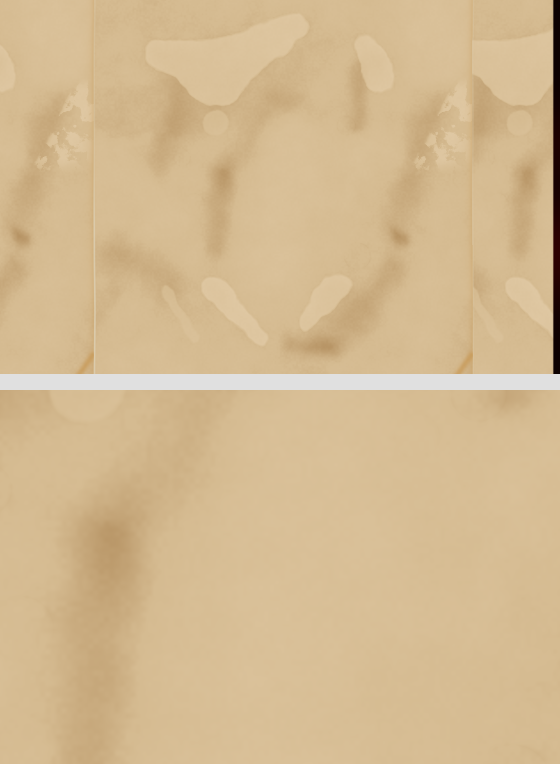
Top, the full canvas; bottom, a detail of the centre.
Give the GLSL for this texture, as a Shadertoy shader.

```glsl
// Aged paper: one water-stained sheet laid across the canvas, with shifted copies
// joining it at two vertical seams and a dark strip at the right edge.
// Stains are warped capsule distances with tide lines, over layered value noise.
#define ASPECT 1.5
#define SEAM_LEFT 0.252
#define SEAM_RIGHT 1.266
#define SHIFT_LEFT 1.014
#define SHIFT_RIGHT -0.814
#define STRIP_START 1.482
#define WARP 0.035
#define MOTTLE 0.62
#define GRAIN 0.10

const vec3 PAPER = vec3(0.835, 0.732, 0.567);
const vec3 PALE = vec3(0.885, 0.795, 0.655);
const vec3 BROWN = vec3(0.690, 0.545, 0.355);
const vec3 GOLD = vec3(0.780, 0.590, 0.320);

float hash(vec2 p) {
    vec3 q = fract(vec3(p.xyx) * 0.1031);
    q += dot(q, q.yzx + 33.33);
    return fract((q.x + q.y) * q.z);
}

float noise(vec2 p) {
    vec2 i = floor(p), f = fract(p);
    f = f * f * (3.0 - 2.0 * f);
    return mix(mix(hash(i), hash(i + vec2(1, 0)), f.x),
               mix(hash(i + vec2(0, 1)), hash(i + vec2(1, 1)), f.x), f.y);
}

float fbm(vec2 p) {
    float sum = 0.0, amp = 0.5;
    for (int i = 0; i < 5; i++) {
        sum += amp * noise(p);
        p = mat2(1.6, 1.2, -1.2, 1.6) * p + 7.3;
        amp *= 0.5;
    }
    return sum / 0.97;
}

// Capsule whose radius runs from ra to rb
float capsule(vec2 p, vec2 a, vec2 b, float ra, float rb) {
    vec2 ab = b - a;
    float t = clamp(dot(p - a, ab) / dot(ab, ab), 0.0, 1.0);
    return length(p - a - ab * t) - mix(ra, rb, t);
}

float smoothMin(float a, float b, float k) {
    float h = max(k - abs(a - b), 0.0) / k;
    return min(a, b) - h * h * k * 0.25;
}

// Soft brown streak between two points
float streak(vec2 p, vec2 a, vec2 b, float width) {
    float d = capsule(p, a, b, 0.0, 0.0) / width;
    return exp(-d * d);
}

// Pale blot with a crisp border, a thin tide line and a brown halo
float blot(float d, float strength) {
    float edge = 0.003 + 0.5 / iResolution.y;
    float inside = smoothstep(edge, -edge, d) * (0.65 + 0.35 * exp(min(d, 0.0) / 0.03));
    float outside = smoothstep(-edge, edge, d);
    float halo = 0.25 * exp(-max(d, 0.0) / 0.035) + 0.2 * exp(-abs(d) / 0.004);
    return strength * (inside - outside * halo);
}

// Tone of the sheet: negative is stained, positive is bleached
float sheetTone(vec2 s) {
    vec2 bend = vec2(fbm(s * 7.0), fbm(s * 7.0 + 31.0)) - 0.5;
    vec2 w = s + WARP * 2.0 * bend;
    float tone = MOTTLE * (fbm(s * 4.0 + 1.5 * bend) - 0.47);
    tone += 0.22 * (fbm(s * 19.0) - 0.5);

    // Bleached blots
    float wing = smoothMin(capsule(w, vec2(0.45, 0.87), vec2(0.58, 0.81), 0.043, 0.08),
                           capsule(w, vec2(0.58, 0.81), vec2(0.79, 0.92), 0.08, 0.035), 0.04);
    tone += blot(wing, 0.55);
    tone += blot(capsule(w, vec2(0.965, 0.87), vec2(1.02, 0.80), 0.025, 0.045), 0.55);
    tone += blot(capsule(w, vec2(0.585, 0.23), vec2(0.69, 0.115), 0.036, 0.02), 0.6);
    tone += blot(capsule(w, vec2(0.83, 0.155), vec2(0.895, 0.225), 0.024, 0.037), 0.55);
    tone += blot(capsule(w, vec2(0.455, 0.215), vec2(0.525, 0.095), 0.012, 0.01), 0.25);
    tone += blot(length(s + 0.3 * WARP * bend - vec2(0.576, 0.672)) - 0.034, 0.25);

    // Broad stains around the paler centre
    tone -= 0.40 * streak(w, vec2(0.74, 0.72), vec2(0.62, 0.53), 0.05);
    tone -= 0.50 * streak(w, vec2(0.60, 0.52), vec2(0.59, 0.34), 0.035);
    tone -= 0.35 * streak(w, vec2(0.47, 0.77), vec2(0.44, 0.58), 0.045);
    tone -= 0.35 * streak(w, vec2(0.32, 0.34), vec2(0.46, 0.24), 0.05);
    tone -= 0.45 * streak(w, vec2(0.96, 0.80), vec2(0.96, 0.66), 0.03);
    tone -= 0.40 * streak(w, vec2(1.18, 0.74), vec2(1.07, 0.38), 0.05);
    tone -= 0.40 * streak(w, vec2(1.05, 0.26), vec2(0.90, 0.09), 0.045);
    tone -= 0.50 * streak(w, vec2(0.78, 0.09), vec2(0.89, 0.07), 0.035);
    tone -= 0.50 * streak(w, vec2(1.06, 0.355), vec2(1.08, 0.35), 0.018);
    tone += 0.22 * streak(w, vec2(0.78, 0.60), vec2(0.74, 0.32), 0.10);
    tone += 0.20 * streak(w, vec2(1.15, 0.94), vec2(1.20, 0.88), 0.10);
    tone += 0.20 * streak(w, vec2(1.17, 0.22), vec2(1.14, 0.05), 0.08);

    // Faint drip rings
    for (int i = 0; i < 7; i++) {
        float k = float(i);
        vec2 c = vec2(0.3 + 0.85 * hash(vec2(k, 3.0)), 0.2 + 0.72 * hash(vec2(k, 9.0)));
        float r = 0.02 + 0.018 * hash(vec2(k, 5.0));
        tone -= 0.12 * exp(-abs(length(s - c) - r) / 0.003) * noise(s * 30.0);
    }

    // Flaked wedge beside the right seam
    float across = s.x - 1.10 - 0.55 * (s.y - 0.55) + 0.05 * bend.x;
    float wedge = smoothstep(0.0, 0.015, across) * smoothstep(0.19, 0.06, across)
                * smoothstep(0.53, 0.58, s.y) * smoothstep(0.80, 0.75, s.y);
    return tone + 0.75 * wedge * smoothstep(0.46, 0.56, fbm(s * 38.0));
}

void mainImage(out vec4 fragColor, in vec2 fragCoord) {
    vec2 p = fragCoord / iResolution.xy * vec2(ASPECT, 1.0);
    float px = 1.0 / iResolution.y;

    // Sheet position, shifted beyond each seam
    float wobble = 0.003 * (noise(vec2(p.y * 6.0, 4.0)) - 0.5);
    float x = p.x + wobble;
    vec2 s = p;
    s.x += x < SEAM_LEFT ? SHIFT_LEFT : x > SEAM_RIGHT ? SHIFT_RIGHT : 0.0;

    float tone = sheetTone(s) + GRAIN * (noise(p * 210.0) - 0.5);
    vec3 color = mix(PAPER, tone > 0.0 ? PALE : BROWN, min(abs(tone), 1.0));

    // Seams: golden shade on the left, thin pale lip, corner crease
    float d = x < 0.75 ? x - SEAM_LEFT : x - SEAM_RIGHT;
    float shade = d < 0.0 ? exp(d / 0.007) : 0.4 * exp(-d / 0.003);
    color = mix(color, GOLD, 0.4 * shade);
    float lip = smoothstep(0.0015 + px, 0.0005, abs(d - 0.001));
    float lipStrength = x < 0.75 ? mix(0.7, 0.3, smoothstep(0.35, 0.6, p.y)) : 0.25;
    color = mix(color, vec3(0.87, 0.83, 0.73), lip * lipStrength);
    color = mix(color, GOLD, 0.65 * streak(s, vec2(1.262, 0.05), vec2(1.22, -0.01), 0.009));

    // Dark strip with a dim red glow
    float glow = exp(-pow((p.y - 0.33) / 0.14, 2.0)) + 0.5 * exp(-pow((p.y - 0.62) / 0.1, 2.0));
    vec3 strip = vec3(0.05 + 0.13 * glow, 0.004, 0.002);
    color = mix(color, strip, smoothstep(-px, px, p.x - STRIP_START));
    fragColor = vec4(color, 1.0);
}
```
